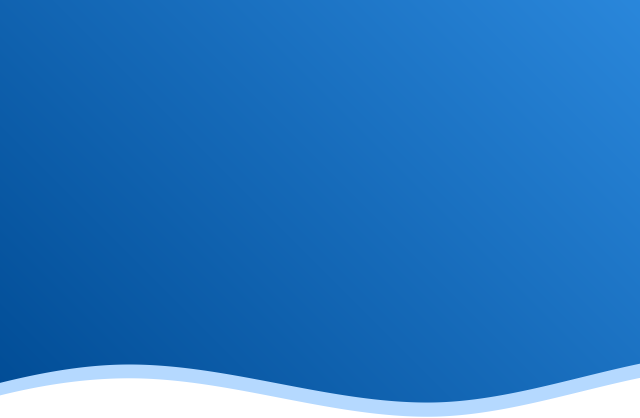
Write a Shadertoy shader that draws this background.

```glsl
// Diagonal blue gradient above a white wave edged with a pale blue band.

const vec3 DEEP_BLUE   = vec3(0.000, 0.294, 0.580);
const vec3 BRIGHT_BLUE = vec3(0.163, 0.528, 0.858);
const vec3 PALE_BLUE   = vec3(0.710, 0.850, 1.000);
const vec3 WHITE       = vec3(1.0);

// Wave knots: left edge, crest, trough, right edge (fractions of the canvas).
const vec4 KNOT_X       = vec4(0.0, 0.202, 0.668, 1.0);
const vec4 BAND_HEIGHT  = vec4(0.084, 0.128, 0.037, 0.130);
const vec4 WHITE_HEIGHT = vec4(0.054, 0.095, 0.003, 0.096);
const float LEFT_SLOPE  = 0.38;
const float RIGHT_SLOPE = 0.32;

// Cubic Hermite curve from a to b, with end slopes given per unit of x.
float hermite(float x, vec2 span, float a, float b, float slopeA, float slopeB) {
    float width = span.y - span.x;
    float t = (x - span.x) / width;
    float rise = t * t * (3.0 - 2.0 * t);
    float u = 1.0 - t;
    return mix(a, b, rise) + width * t * u * (slopeA * u - slopeB * t);
}

// Height of the wave at x; the crest and the trough are level.
float waveHeight(float x, vec4 h) {
    if (x < KNOT_X.y) return hermite(x, KNOT_X.xy, h.x, h.y, LEFT_SLOPE, 0.0);
    if (x < KNOT_X.z) return hermite(x, KNOT_X.yz, h.y, h.z, 0.0, 0.0);
    return hermite(x, KNOT_X.zw, h.z, h.w, 0.0, RIGHT_SLOPE);
}

// Smooth coverage of the area below the wave.
float belowWave(vec2 uv, vec4 heights) {
    float pixel = 1.0 / iResolution.y;
    return clamp((waveHeight(uv.x, heights) - uv.y) / pixel + 0.5, 0.0, 1.0);
}

void mainImage(out vec4 fragColor, in vec2 fragCoord) {
    vec2 uv = fragCoord / iResolution.xy;

    // Gradient at 45 degrees, from the lower left to the upper right corner
    float diagonal = (fragCoord.x + fragCoord.y) / (iResolution.x + iResolution.y);
    vec3 color = mix(DEEP_BLUE, BRIGHT_BLUE, diagonal);

    // Pale band, then the white wave in front of it
    color = mix(color, PALE_BLUE, belowWave(uv, BAND_HEIGHT));
    color = mix(color, WHITE, belowWave(uv, WHITE_HEIGHT));

    fragColor = vec4(color, 1.0);
}
```
